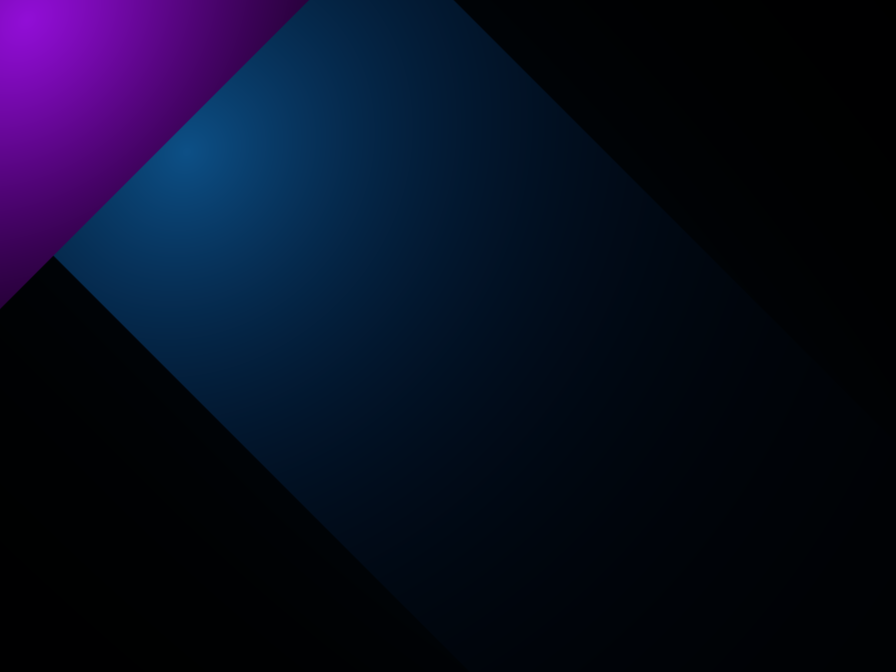
A WebGL 1 fragment shader for this background:

```glsl
precision highp float;
// Dark backdrop with a glowing blue diagonal panel and a violet corner.
uniform vec2 u_resolution;

// Falloff around a center, stretched separately along and across the diagonal.
float diagonalGlow(vec2 offset, vec2 stretch, float linearDecay, float squareDecay) {
  vec2 axes = vec2(offset.x - offset.y, offset.x + offset.y) * 0.70711;
  float d = length(axes * stretch);
  return exp(-linearDecay * d - squareDecay * d * d);
}

void main() {
  // Height units, with the origin at the upper left and y pointing down.
  vec2 p = gl_FragCoord.xy / u_resolution.y;
  p.y = 1.0 - p.y;
  float edge = 1.0 / u_resolution.y;

  // Diagonal band: signed distance is negative inside the panel.
  float bandDistance = (abs(p.x - p.y - 0.187) - 0.488) * 0.70711;
  float panel = 1.0 - smoothstep(-edge, edge, bandDistance);

  // Faint ambient light fades away from the band.
  vec3 color = vec3(0.0, 0.012, 0.026) * exp(-5.0 * max(bandDistance, 0.0));
  color *= mix(1.0, 0.45, smoothstep(0.5, 1.5, length(p - vec2(0.28, 0.23))));

  // Blue light on the panel, with green and red fading faster.
  float blueGlow = diagonalGlow(p - vec2(0.278, 0.226), vec2(0.9, 1.0), 2.2, 1.6);
  color += panel * vec3(0.05, 0.30, 0.50) * pow(vec3(blueGlow), vec3(1.5, 1.15, 1.0));

  // Violet corner lies over the panel.
  float violetGlow = diagonalGlow(p - vec2(0.04, 0.03), vec2(1.0, 1.3), 1.2, 3.0);
  vec3 violet = vec3(0.57, 0.055, 0.84) * pow(vec3(violetGlow), vec3(1.0, 2.0, 1.0));
  float cornerDistance = (p.x + p.y - 0.46) * 0.70711;
  color = mix(violet, color, smoothstep(-edge, edge, cornerDistance));

  gl_FragColor = vec4(color, 1.0);
}
```
